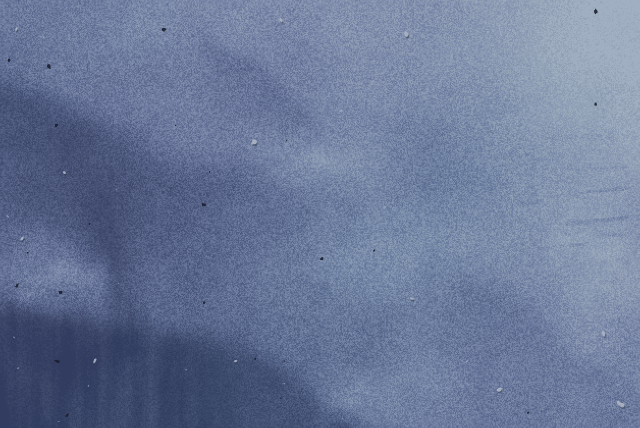
Give the GLSL for this texture, as a WebGL 2 fragment shader.

```glsl
#version 300 es
precision highp float;
// Weathered blue painted metal: a diagonal tone ramp with soft shadow folds,
// pale worn patches and streaks, covered by fine grain and scattered with
// paint chips and dark pits placed by a jittered cell grid.
uniform vec2 u_resolution;
out vec4 fragColor;

float hash(vec2 c) {
    vec3 q = fract(vec3(c.xyx) * 0.1031);
    q += dot(q, q.yzx + 33.33);
    return fract((q.x + q.y) * q.z);
}

float valueNoise(vec2 p) {
    vec2 c = floor(p), f = fract(p);
    f = f * f * (3.0 - 2.0 * f);
    return mix(mix(hash(c), hash(c + vec2(1, 0)), f.x),
               mix(hash(c + vec2(0, 1)), hash(c + vec2(1, 1)), f.x), f.y);
}

// Layered octaves centred on zero
float mottle(vec2 p) {
    float sum = 0.0, amp = 0.5;
    for (int i = 0; i < 4; i++) {
        sum += amp * (valueNoise(p) - 0.5);
        p = mat2(1.6, 1.2, -1.2, 1.6) * p + 17.3;
        amp *= 0.6;
    }
    return sum;
}

// Shadow that starts softly at an edge and fades out below it
float fold(float y, float edge, float softness, float fade) {
    float depth = edge - y;
    return smoothstep(-softness, softness, depth) * exp(-fade * max(depth, 0.0));
}

float softPatch(vec2 p, vec2 centre, vec2 radius) {
    vec2 d = (p - centre) / radius;
    return exp(-dot(d, d));
}

// Sparse ragged flecks, at most one per cell
float fleck(vec2 p, float cells, float share, float size, float seed) {
    vec2 cell = floor(p * cells), id = cell + seed;
    vec2 centre = (cell + 0.2 + 0.6 * vec2(hash(id), hash(id + 41.0))) / cells;
    float radius = size * mix(0.35, 1.0, pow(hash(id + 127.0), 2.0));
    vec2 d = p - centre;
    float angle = 6.283 * hash(id + 59.0);
    d = mat2(cos(angle), sin(angle), -sin(angle), cos(angle)) * d;
    d.y *= 1.5;
    float ragged = radius * (0.5 + valueNoise(p * 1.6 / size + seed));
    float blur = 0.8 / u_resolution.y;
    return step(hash(id + 83.0), share) * (1.0 - smoothstep(-blur, blur, length(d) - ragged));
}

void main() {
    vec2 p = gl_FragCoord.xy / u_resolution.y;
    vec2 w = p + 0.1 * vec2(mottle(p * 4.0), mottle(p * 4.0 + 50.0));
    w += 0.01 * vec2(sin(p.y * 13.0 + p.x * 5.0), sin(p.x * 11.0 - p.y * 4.0));

    // Broad light from the upper right
    float tone = 0.55 + 0.32 * (p.x - 0.75) + 0.34 * (p.y - 0.5);
    tone += 0.2 * softPatch(p, vec2(1.5, 0.9), vec2(0.35, 0.3));

    // Diagonal shadow folds
    tone -= 0.38 * fold(w.y, 0.49 + 0.33 * exp(-2.0 * w.x), 0.06, 3.6)
          * smoothstep(1.15, 0.15, w.x);
    tone -= 0.34 * fold(w.y, 0.29 - 0.38 * w.x * w.x + 0.02 * sin(w.x * 12.0), 0.05, 0.8);
    tone -= 0.20 * fold(w.y, 1.38 - 0.9 * w.x, 0.04, 8.0)
          * smoothstep(0.4, 0.55, w.x) * smoothstep(0.95, 0.65, w.x);
    tone -= 0.17 * fold(w.y, 1.0 - 0.6 * w.x, 0.05, 5.0) * smoothstep(0.95, 1.15, w.x);
    tone -= 0.22 * softPatch(w, vec2(0.28, 0.38), vec2(0.05, 0.16));
    tone -= 0.13 * softPatch(w, vec2(1.05, 0.62), vec2(0.16, 0.13));

    // Worn pale patches, broken up by mottling
    float worn = 1.0 * softPatch(w, vec2(0.75, 0.60), vec2(0.13, 0.07))
               + 1.4 * softPatch(w, vec2(0.11, 0.37), vec2(0.13, 0.09))
               + 0.7 * softPatch(w, vec2(0.90, 0.40), vec2(0.24, 0.10))
               + 0.9 * softPatch(w, vec2(1.38, 0.41), vec2(0.11, 0.13))
               + 1.1 * softPatch(w, vec2(0.88, 0.06), vec2(0.16, 0.07))
               + 0.4 * softPatch(w, vec2(0.35, 0.88), vec2(0.20, 0.10));
    tone += worn * (0.24 + 0.35 * mottle(p * 16.0)) + 0.2 * mottle(p * 6.0);

    // Vertical runs at the lower left, level scratches at the right
    float runs = smoothstep(0.75, 0.3, p.x) * smoothstep(0.5, 0.1, p.y);
    tone += 0.26 * runs * mottle(p * vec2(34.0, 3.0));
    float scratched = softPatch(p, vec2(1.38, 0.52), vec2(0.13, 0.15));
    float scratch = valueNoise(vec2(p.x * 9.0, (p.y - 0.1 * p.x) * 75.0));
    tone -= 0.2 * scratched * smoothstep(0.68, 0.95, scratch);

    // Fine grain, calmer in the shadows and in the brightest corner
    float grain = valueNoise(p * 420.0) - 0.5 + 0.25 * (valueNoise(p * 230.0 + 9.0) - 0.5);
    float strength = smoothstep(-0.2, 0.4, tone) * (1.0 - 0.5 * smoothstep(0.7, 1.0, tone));
    tone += grain * (0.12 + 0.34 * strength);

    // Ramp from indigo to pale blue, bluest in the middle
    tone = clamp(tone, -0.15, 1.12);
    vec3 color = mix(vec3(0.24, 0.29, 0.42), vec3(0.59, 0.64, 0.72), tone);
    color += vec3(-0.002, 0.005, 0.04) * max(tone * (1.0 - tone) * 4.0, 0.0);

    // Drift between violet and cool grey-blue
    float violet = 0.5 * sin(p.x * 3.1 + 1.2) + 0.5 * sin(p.y * 5.0 - p.x * 4.0) - 0.5 * worn;
    color += violet * vec3(0.008, -0.005, 0.0);

    // Chips with a shadow beneath, then dark pits
    float shadow = fleck(p + vec2(-0.002, 0.004), 8.0, 0.11, 0.011, 7.0);
    color = mix(color, vec3(0.20, 0.23, 0.31), 0.55 * shadow);
    color = mix(color, vec3(0.68, 0.72, 0.78), 0.9 * fleck(p, 8.0, 0.11, 0.011, 7.0));
    color = mix(color, vec3(0.64, 0.69, 0.77), 0.6 * fleck(p, 17.0, 0.06, 0.004, 31.0));
    color = mix(color, vec3(0.10, 0.12, 0.18), 0.9 * fleck(p, 11.0, 0.11, 0.006, 203.0));
    fragColor = vec4(color, 1.0);
}
```
